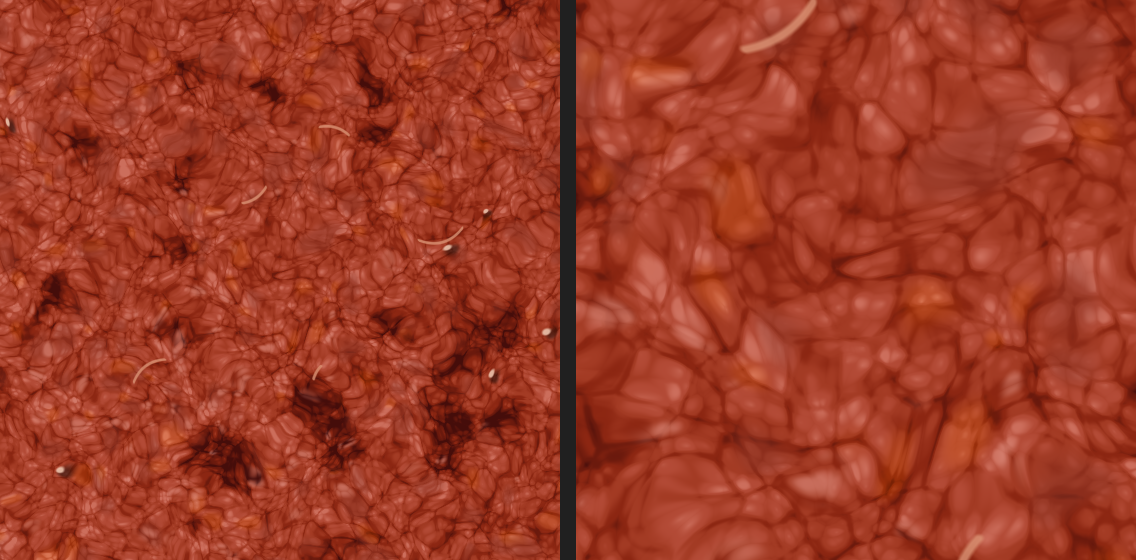
Left, the full canvas; right, a detail of the centre.
Reproduce this texture procedurally as a WebGL 1 fragment shader.

```glsl
precision highp float;
uniform vec2 u_resolution;

vec2 hash(vec2 p) {
  return fract(sin(vec2(dot(p, vec2(127.1, 311.7)), dot(p, vec2(269.5, 183.3)))) * 4375.85);
}

// Layered sines that bend straight cell borders
vec2 warp(vec2 p) {
  return sin(p.yx * vec2(23.0, 27.0) + 2.0 * sin(p * 17.0)) * 0.011
       + sin(p.yx * vec2(71.0, 63.0) + 3.0 * sin(p * 41.0)) * 0.004;
}

// Cellular noise: nearest distance, gap to the second nearest, cell value
vec3 cells(vec2 p) {
  vec2 base = floor(p);
  float nearest = 8.0, second = 8.0, value = 0.0;
  for (int y = -1; y <= 1; y++) {
    for (int x = -1; x <= 1; x++) {
      vec2 cell = base + vec2(float(x), float(y));
      float d = length(cell + hash(cell) - p);
      if (d < nearest) {
        second = nearest;
        nearest = d;
        value = hash(cell + 37.0).x;
      } else {
        second = min(second, d);
      }
    }
  }
  return vec3(nearest, second - nearest, value);
}

// Soft overlapping spots, present in a given share of the cells
float blotches(vec2 p, float share) {
  vec2 base = floor(p);
  float sum = 0.0;
  for (int y = -1; y <= 1; y++) {
    for (int x = -1; x <= 1; x++) {
      vec2 cell = base + vec2(float(x), float(y));
      vec2 rnd = hash(cell + 71.0);
      float radius = mix(0.35, 0.85, rnd.y);
      float spot = smoothstep(radius, radius * 0.3, length(cell + hash(cell) - p));
      sum += spot * smoothstep(share + 0.03, share - 0.03, rnd.x);
    }
  }
  return min(sum, 1.0);
}

vec3 ramp(float t) {
  vec3 c = mix(vec3(0.27, 0.05, 0.04), vec3(0.42, 0.10, 0.05), smoothstep(-0.25, 0.05, t));
  c = mix(c, vec3(0.55, 0.15, 0.07), smoothstep(0.05, 0.3, t));
  c = mix(c, vec3(0.64, 0.23, 0.14), smoothstep(0.3, 0.53, t));
  c = mix(c, vec3(0.70, 0.29, 0.21), smoothstep(0.53, 0.76, t));
  return mix(c, vec3(0.80, 0.43, 0.36), smoothstep(0.76, 1.05, t));
}

void main() {
  vec2 uv = gl_FragCoord.xy / u_resolution;
  vec2 p = uv + warp(uv);

  // Three sizes of grain
  vec3 lump = cells(p * 15.0 + 3.0);
  vec3 grain = cells(p * 36.0 + 11.0);
  vec3 crumb = cells(p * 78.0 + 29.0);
  float tone = 0.59 + 0.06 * (0.5 - uv.x);
  tone += 0.36 * (0.45 - lump.x) + 0.22 * (lump.z - 0.5) * smoothstep(0.0, 0.3, lump.y);
  tone += 0.36 * (0.45 - grain.x) + 0.3 * (grain.z - 0.5) * smoothstep(0.0, 0.3, grain.y);
  tone += 0.46 * (0.45 - crumb.x) + 0.2 * (crumb.z - 0.5) * smoothstep(0.0, 0.4, crumb.y);
  tone -= 0.17 * smoothstep(0.22, 0.0, grain.y) + 0.08 * smoothstep(0.15, 0.0, lump.y);

  // Ragged dark hollows, denser to the right
  vec2 ragged = p + 0.016 * vec2(grain.x - 0.45, crumb.x - 0.45) + warp(uv * 1.7 + 0.4);
  float hollow = blotches(ragged * vec2(13.0, 10.0), 0.07 + 0.16 * uv.x);
  tone -= 0.55 * hollow;
  vec3 color = ramp(tone);

  // Dull and orange tints
  float dull = blotches(p * 24.0 + 50.0, 0.3);
  color = mix(color, vec3(0.55, 0.22, 0.17), 0.4 * dull * (1.0 - hollow));
  float orange = blotches(p * 32.0 + 90.0, 0.12);
  color += vec3(0.05, 0.03, -0.03) * orange * (1.0 - hollow);

  // Pale pink flakes gathered in the lower part
  float flakeArea = smoothstep(0.42, 0.1, length((uv - vec2(0.45, 0.24)) * vec2(0.8, 1.3)));
  float flake = blotches(p * vec2(44.0, 50.0) + 130.0, 0.02 + 0.12 * flakeArea);
  color = mix(color, vec3(0.84, 0.52, 0.46), 0.6 * flake * smoothstep(0.9, 0.2, crumb.x));

  // Bright specks with a dark shadow beside them
  for (int i = 0; i < 6; i++) {
    vec2 offset = p - hash(vec2(float(i), 5.0));
    float size = 0.006 + 0.006 * hash(vec2(float(i), 9.0)).x;
    color *= 1.0 - 0.45 * smoothstep(size * 1.8, size * 0.5, length(offset - vec2(0.008, -0.008)));
    color = mix(color, vec3(0.92, 0.76, 0.67), 0.9 * smoothstep(size, size * 0.4, length(offset)));
  }

  // Short bent fibres
  for (int i = 0; i < 5; i++) {
    vec2 rnd = hash(vec2(float(i), 21.0));
    float angle = 6.28 * rnd.x;
    vec2 q = uv - 0.2 - 0.6 * hash(vec2(float(i), 33.0));
    q = mat2(cos(angle), -sin(angle), sin(angle), cos(angle)) * q;
    q.y += 9.0 * q.x * q.x;
    float d = length(vec2(max(abs(q.x) - mix(0.012, 0.04, rnd.y), 0.0), q.y));
    color = mix(color, vec3(0.86, 0.58, 0.46), 0.8 * smoothstep(0.0042, 0.001, d));
  }

  gl_FragColor = vec4(color, 1.0);
}
```
